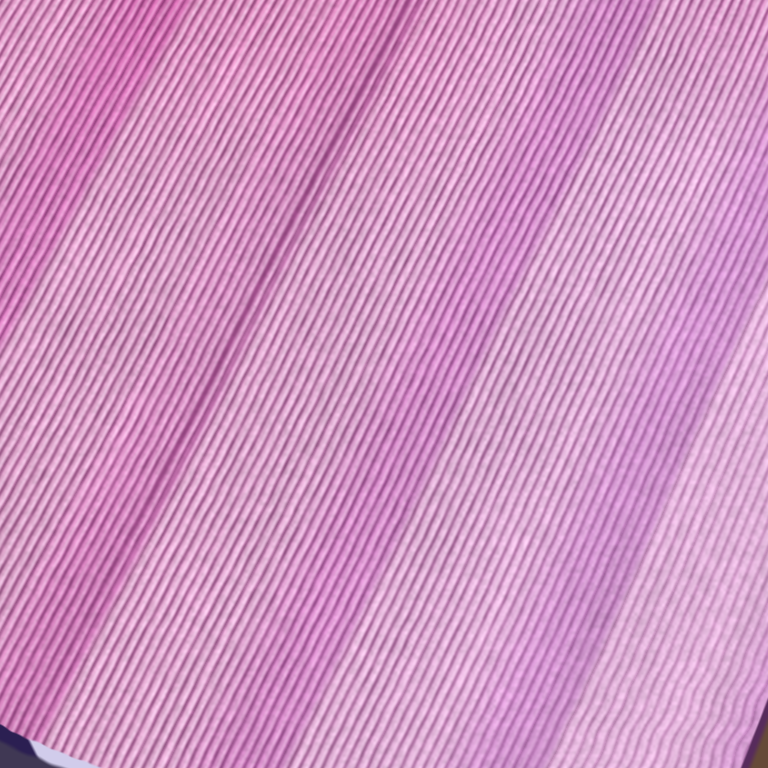
A Shadertoy shader for this texture:

```glsl
// Pleated pink fabric: fine slanted ribs fan gently across broad tonal bands.
// A slanted band coordinate is divided into ribs; noise weathers them slightly,
// then a thin dark fold and the small cut corners are laid on top.

const float TAU = 6.2831853;

float hash(vec2 p) {
    return fract(sin(dot(p, vec2(127.1, 311.7))) * 43758.5453);
}

float noise(vec2 p) {
    vec2 i = floor(p), f = fract(p);
    f = f * f * (3.0 - 2.0 * f);
    return mix(mix(hash(i), hash(i + vec2(1, 0)), f.x),
               mix(hash(i + vec2(0, 1)), hash(i + vec2(1, 1)), f.x), f.y);
}

// Band number at a point: whole numbers lie on the sharp band edges.
float bandCoord(vec2 p) {
    float lowerRight = smoothstep(0.6, 1.0, p.x) * smoothstep(0.22, 0.0, p.y);
    float bend = 0.003 * (noise(p * 3.0) - 0.5) + 0.002 * sin(p.y * 9.0 + p.x * 4.0);
    bend += 0.003 * lowerRight * sin(p.y * 95.0 + p.x * 12.0);
    return (p.x - 0.04 - 0.517 * p.y + bend) / mix(0.337, 0.304, p.y);
}

// How far the tone has deepened on the way to the next sharp edge.
float bandDepth(vec2 p, float s) {
    float b = fract(s);
    float depth = smoothstep(0.48, 0.8, b) * (1.0 - smoothstep(0.98, 1.0, b));
    float foldBand = step(-1.0, s) * step(s, 0.0);
    return depth * (1.0 - 0.5 * foldBand * smoothstep(0.2, 0.6, p.y));
}

// Pink on the left, cooler and paler to the right.
vec3 bandColor(vec2 p, float depth) {
    float cool = smoothstep(0.1, 0.9, p.x + 0.35 * (0.5 - p.y));
    vec3 pale = mix(vec3(0.89, 0.66, 0.81), vec3(0.9, 0.72, 0.87), cool);
    vec3 deep = mix(vec3(0.86, 0.52, 0.76), vec3(0.84, 0.6, 0.83), cool);
    float blush = smoothstep(0.65, 1.0, p.y) * noise(p * 4.0 + 7.0);
    return mix(pale, deep, depth) * mix(vec3(1.0), vec3(1.02, 0.88, 0.96), blush);
}

// Narrow grooves and lit ridges, softer in deep tones and toward the lower right.
vec3 addRibs(vec3 col, vec2 p, float s, float depth) {
    float r = s * 23.0 + 0.1 * (noise(p * 40.0) - 0.5);
    float soft = smoothstep(0.85, 1.5, p.x + 0.6 * (1.0 - p.y));
    float wear = 0.8 + 0.4 * noise(p * vec2(70.0, 50.0));
    float strength = wear * mix(1.0, 0.5, soft);
    float groove = pow(0.5 + 0.5 * cos(TAU * r), 2.2);
    float ridge = pow(0.5 + 0.5 * cos(TAU * (r - 0.62)), 3.0);
    col *= 1.0 + 0.06 * (hash(vec2(floor(r), 3.0)) - 0.5);
    vec3 shadow = col * mix(vec3(0.74, 0.6, 0.72), vec3(0.75, 0.62, 0.74), depth);
    col = mix(col, shadow, groove * strength);
    return mix(col, vec3(0.97, 0.84, 0.95), ridge * strength * mix(0.52, 0.32, depth));
}

void mainImage(out vec4 fragColor, in vec2 fragCoord) {
    vec2 p = fragCoord / iResolution.xy;
    float s = bandCoord(p);
    float depth = bandDepth(p, s);
    vec3 col = addRibs(bandColor(p, depth), p, s, depth);

    // Thin fold beside one band edge, with a fainter companion line
    float fold = exp(-pow((s + 0.085) / 0.015, 2.0)) + 0.6 * exp(-pow((s + 0.03) / 0.01, 2.0));
    fold *= mix(0.25, 1.0, smoothstep(0.1, 0.45, p.y));
    col = mix(col, vec3(0.58, 0.26, 0.5), 0.75 * min(fold, 1.0));

    // Fine weave grain and slow unevenness of light
    float grain = noise(p * 250.0) + noise(p.yx * 140.0) - 1.0;
    col *= 1.0 + 0.07 * grain + 0.05 * (noise(p * 9.0) - 0.5);

    // Lower left corner: dark backing with a white strip
    float cut = p.y - 0.055 + 0.42 * p.x + 0.006 * (noise(p * 60.0) - 0.5);
    vec3 backing = mix(vec3(0.17, 0.12, 0.32), vec3(0.82, 0.8, 0.92),
                       smoothstep(0.033, 0.039, p.x + 0.5 * (p.y - 0.04)));
    backing = mix(backing, vec3(0.25, 0.22, 0.33), smoothstep(-0.018, -0.026, cut));
    col = mix(col, backing, smoothstep(0.002, -0.002, cut));

    // Lower right corner: brown ground behind a purple hem
    float hem = p.x - 0.965 - 0.39 * p.y;
    vec3 ground = mix(vec3(0.34, 0.17, 0.36), vec3(0.4, 0.29, 0.22), smoothstep(0.006, 0.016, hem));
    col = mix(col, ground, smoothstep(-0.002, 0.002, hem));

    fragColor = vec4(clamp(col, 0.0, 1.0), 1.0);
}
```
